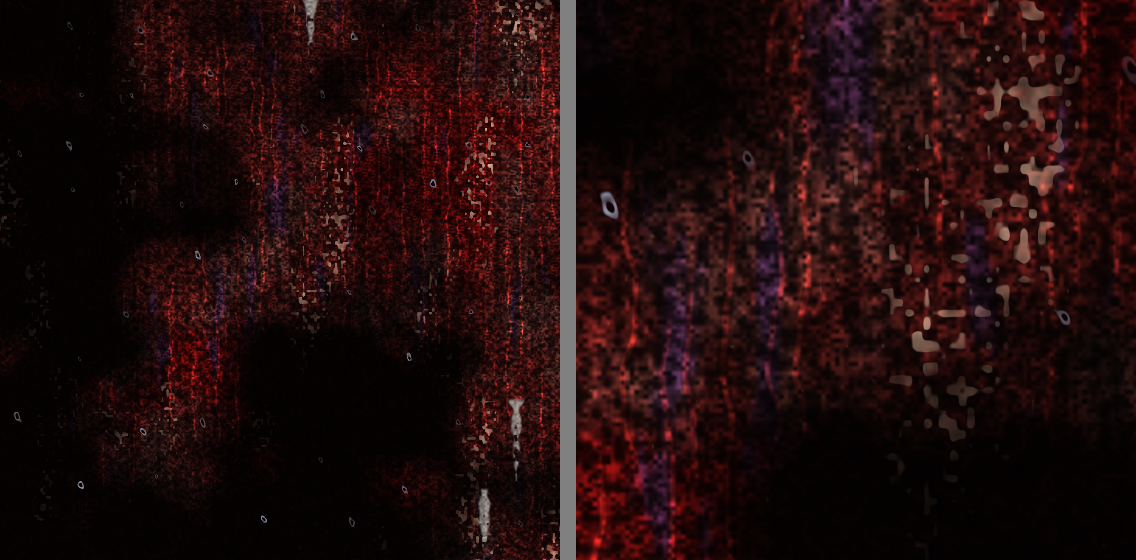
Left: the whole. Right: its middle third, enlarged.
Write a Shadertoy shader that draws this texture.

```glsl
// Dark weathered metal: grainy red-brown rust, black stains, drips, pale flecks and small chipped rings.

const vec3 SOOT = vec3(0.018, 0.005, 0.005);
const vec3 RUST = vec3(0.34, 0.09, 0.08);
const vec3 DUST = vec3(0.31, 0.18, 0.16);
const vec3 BLOOD = vec3(0.36, 0.02, 0.02);
const vec3 DRIP = vec3(0.55, 0.11, 0.09);
const vec3 CREAM = vec3(0.92, 0.76, 0.64);
const vec3 CHIP = vec3(0.56, 0.57, 0.66);
const vec3 PAINT = vec3(0.62, 0.61, 0.59);
const vec3 VIOLET = vec3(0.20, 0.13, 0.30);

const float STAIN_SCALE = 4.2;
const float GRAIN_SCALE = 360.0;
const float FLECK_SCALE = 190.0;
const float DRIP_COLUMNS = 48.0;
const float RING_CELLS = 10.0;
const float RING_RADIUS = 0.0055;
const float RING_CHANCE = 0.36;
const int PAINT_RUNS = 3;
const vec2 PAINT_TOPS[PAINT_RUNS] = vec2[](vec2(0.555, 1.02), vec2(0.922, 0.29), vec2(0.865, 0.13));

float hash(vec2 p) {
    return fract(sin(dot(p, vec2(127.1, 311.7))) * 43758.5453);
}

float noise(vec2 p) {
    vec2 i = floor(p), f = fract(p);
    f = f * f * (3.0 - 2.0 * f);
    return mix(mix(hash(i), hash(i + vec2(1, 0)), f.x),
               mix(hash(i + vec2(0, 1)), hash(i + vec2(1, 1)), f.x), f.y);
}

float fbm(vec2 p) {
    float sum = 0.0, amp = 0.53;
    for (int i = 0; i < 4; i++) {
        sum += amp * noise(p);
        p = p * 2.03 + 17.3;
        amp *= 0.5;
    }
    return sum;
}

// Lit areas between the black stains, stronger at the right and lower left
float exposure(vec2 uv) {
    float edge = 0.13 * smoothstep(0.72, 0.95, uv.x)
               + 0.13 * smoothstep(0.45, 0.0, length(uv * vec2(1.3, 0.7)));
    return smoothstep(0.38, 0.76, fbm(uv * STAIN_SCALE + 3.7) + edge);
}

// Thin wavering runs, one per column, with random spans
float drips(vec2 uv) {
    float x = uv.x + 0.010 * (noise(uv * vec2(22.0, 36.0)) - 0.5);
    float column = floor(x * DRIP_COLUMNS);
    float center = 0.3 + 0.4 * hash(vec2(column, 5.0));
    float d = abs(fract(x * DRIP_COLUMNS) - center) / DRIP_COLUMNS;
    float span = smoothstep(0.52, 0.68, noise(vec2(column * 7.3, uv.y * 7.0)));
    return span * smoothstep(0.0028, 0.0006, d);
}

// Irregular chipped ovals: x is the rim, y is the dark core
vec2 rings(vec2 uv) {
    vec2 cell = floor(uv * RING_CELLS);
    vec2 spot = 0.2 + 0.6 * vec2(hash(cell + 1.3), hash(cell + 8.9));
    vec2 p = (fract(uv * RING_CELLS) - spot) / RING_CELLS;
    float size = RING_RADIUS * mix(0.6, 1.2, hash(cell + 4.1));
    p.x += 0.35 * p.y;
    p += 0.005 * (vec2(noise(uv * 130.0), noise(uv * 130.0 + 40.0)) - 0.5);
    float r = length(p * vec2(1.35, 0.9)) / size;
    float present = step(hash(cell + 21.0), RING_CHANCE);
    float rim = smoothstep(0.45, 0.75, r) * smoothstep(1.35, 1.0, r);
    float wear = 0.35 + 0.65 * noise(uv * 170.0 + 9.0);
    float strength = mix(0.35, 1.2, pow(hash(cell + 33.0), 2.0));
    return present * vec2(rim * wear * strength, smoothstep(0.75, 0.45, r));
}

// Pale tapering runs that break up into flakes
float paintRuns(vec2 uv) {
    float cover = 0.0;
    for (int i = 0; i < PAINT_RUNS; i++) {
        vec2 p = uv - PAINT_TOPS[i];
        float fall = -p.y / 0.16;
        float width = 0.011 * (1.0 - fall) * (0.4 + noise(vec2(uv.y * 60.0, float(i))));
        float body = smoothstep(0.003, -0.003, abs(p.x) - width);
        float flakes = smoothstep(fall - 0.12, fall + 0.12, 0.15 + noise(uv * 140.0));
        cover = max(cover, body * flakes * smoothstep(0.0, 0.05, fall) * step(fall, 1.0));
    }
    return cover;
}

void mainImage(out vec4 fragColor, in vec2 fragCoord) {
    vec2 uv = fragCoord / iResolution.xy;
    float lit = exposure(uv);

    // Fine grain, drawn out into faint vertical streaks
    float grain = noise(uv * GRAIN_SCALE) * noise(uv * GRAIN_SCALE * 0.45 + 31.0);
    float streak = 0.45 + 1.1 * fbm(uv * vec2(55.0, 3.5));
    float tone = lit * streak * (0.15 + 1.9 * grain);

    // Rust, dusty brown, deep red and violet tints
    vec3 tint = mix(RUST, DUST, 0.8 * smoothstep(0.5, 0.72, fbm(uv * vec2(14.0, 9.0) + 60.0)));
    tint = mix(tint, BLOOD, 0.85 * smoothstep(0.55, 0.72, fbm(uv * 6.0 + 80.0)));
    tint = mix(tint, VIOLET, 0.7 * smoothstep(0.64, 0.78, fbm(uv * vec2(40.0, 8.0) + 11.0)));
    vec3 color = SOOT * (0.5 + 2.0 * grain) + tint * tone;

    // Red drips
    color += DRIP * drips(uv) * lit * (0.1 + 1.4 * grain);

    // Pale flecks gathered in upright clusters
    float cluster = smoothstep(0.5, 0.8, fbm(uv * vec2(13.0, 4.5) + 25.0) + 0.1 * smoothstep(0.75, 1.0, uv.x));
    float fleck = noise(uv * FLECK_SCALE * vec2(1.0, 0.8) + 70.0);
    float limit = mix(0.91, 0.58, cluster);
    float glint = smoothstep(limit, limit + 0.12, fleck) * mix(0.25, 0.95, noise(uv * 95.0));
    color = mix(color, CREAM, glint * (0.15 + 0.85 * lit) * (0.35 + 0.65 * cluster));

    // Paint runs and chipped rings
    color = mix(color, PAINT * (0.7 + 0.5 * noise(uv * 250.0)), 0.85 * paintRuns(uv));
    vec2 ring = rings(uv);
    color = mix(color, SOOT, 0.8 * ring.y);
    color = mix(color, CHIP, clamp(ring.x, 0.0, 1.0));

    fragColor = vec4(color, 1.0);
}
```
